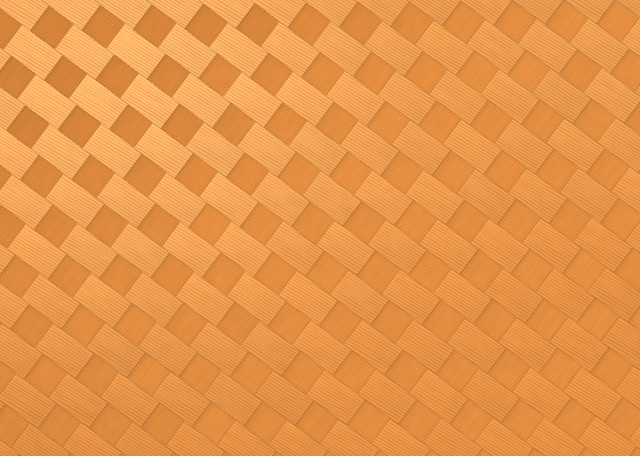
Write a WebGL 1 fragment shader that draws this texture.

```glsl
precision highp float;
// Woven wood-veneer strips: a slanted plain weave with grain and soft light from the upper left.

uniform vec2 u_resolution;

const vec2 ALONG = vec2(0.8, -0.6);     // direction of the long strips
const vec2 ACROSS = vec2(0.6, 0.8);     // direction of the crossing strips
const vec2 GAP_CENTER = vec2(0.5735, 0.509);
const float STRIP_WIDTH = 0.0688;
const float PERIOD = 0.179;             // one raised tile plus one gap
const float GAP_HALF = 0.0335;
const vec2 TILE_HALF = vec2(0.5 * PERIOD - GAP_HALF, 0.5 * STRIP_WIDTH);
const float GRAIN_SLOPE = 0.10;         // tile grain runs a little flatter than its edges

const vec3 TILE_PLAIN = vec3(0.875, 0.560, 0.270);
const vec3 TILE_LIT = vec3(0.965, 0.700, 0.415);
const vec3 TILE_PALE = vec3(0.890, 0.600, 0.315);
const vec3 GAP_PLAIN = vec3(0.885, 0.560, 0.260);
const vec3 GAP_DUSK = vec3(0.825, 0.515, 0.235);

float hash(vec2 p) {
  return fract(sin(dot(p, vec2(127.1, 311.7))) * 43758.5453);
}

float noise(vec2 p) {
  vec2 i = floor(p);
  vec2 f = fract(p);
  f = f * f * (3.0 - 2.0 * f);
  return mix(mix(hash(i), hash(i + vec2(1.0, 0.0)), f.x),
             mix(hash(i + vec2(0.0, 1.0)), hash(i + 1.0), f.x), f.y);
}

// Grain lines running along p.x, from 0 (light) to 1 (dark); fades when too fine.
float grain(vec2 p, float frequency, float seed, float pixel) {
  float bend = noise(vec2(p.x * 14.0 + seed, p.y * 30.0 + seed)) * 0.6;
  float wave = 0.5 + 0.5 * cos(6.28318 * (p.y * frequency + bend + seed));
  float strength = 0.45 + 0.55 * noise(vec2(p.x * 25.0, p.y * frequency) + seed);
  float visible = 1.0 - smoothstep(0.40, 0.90, frequency * pixel);
  return mix(0.36, pow(wave, 1.6) * strength, visible);
}

// Distance inside a box edge, positive inside.
float insideBox(vec2 p, vec2 halfSize) {
  vec2 d = halfSize - abs(p);
  return min(d.x, d.y);
}

vec3 tileColor(vec2 q, float seed, float glow, float paleness, float pixel) {
  vec3 color = mix(TILE_PLAIN, TILE_PALE, paleness);
  color = mix(color, TILE_LIT, glow);
  color *= 1.0 + 0.025 * (seed - 0.5);
  // Gentle crown: brighter toward the upper left end
  color *= 1.01 - 0.30 * q.x + 0.30 * q.y;
  vec2 slanted = vec2(q.x, q.y - GRAIN_SLOPE * q.x);
  float lines = grain(slanted, 152.0, seed * 17.0, pixel);
  color *= 1.05 - vec3(0.11, 0.17, 0.25) * lines;
  // Thin dark seam with a light rim just inside it
  float edge = insideBox(q, TILE_HALF);
  float rim = smoothstep(0.001, 0.003, edge) * (1.0 - smoothstep(0.003, 0.006, edge));
  color *= 1.0 + 0.03 * rim;
  return color * (1.0 - 0.11 * (1.0 - smoothstep(0.0, 0.001 + pixel, edge)));
}

vec3 gapColor(vec2 g, float seed, float dusk, float pixel) {
  vec3 color = mix(GAP_PLAIN, GAP_DUSK, dusk);
  color *= 1.0 + 0.025 * (seed - 0.5);
  float lines = grain(g.yx, 200.0, seed * 23.0, pixel);
  color *= 1.045 - vec3(0.11, 0.16, 0.22) * lines;
  // Thin shadow of the raised tiles, deepest beside the upper left one
  float edge = insideBox(g, vec2(GAP_HALF, TILE_HALF.y));
  color *= 1.0 - 0.08 * exp(-max(edge, 0.0) / 0.0022);
  return color * (1.0 - 0.08 * exp(-max(g.x + GAP_HALF, 0.0) / 0.0050));
}

void main() {
  float pixel = 1.0 / u_resolution.y;
  vec2 p = gl_FragCoord.xy * pixel;

  // Weave coordinates: each strip is offset by half a period
  vec2 w = vec2(dot(p - GAP_CENTER, ALONG), dot(p - GAP_CENTER, ACROSS));
  float row = floor(w.y / STRIP_WIDTH + 0.5);
  float t = w.x / PERIOD + 0.5 * mod(row, 2.0);
  float y = w.y - row * STRIP_WIDTH;
  vec2 tilePos = vec2((fract(t) - 0.5) * PERIOD, y);
  vec2 gapPos = vec2((fract(t + 0.5) - 0.5) * PERIOD, y);
  float tileSeed = hash(vec2(floor(t), row));
  float gapSeed = hash(vec2(floor(t + 0.5) + 40.0, row));

  // Broad lighting over the whole sheet
  vec2 fromLight = (p - vec2(0.25, 0.86)) * vec2(1.0, 1.25);
  float glow = exp(-2.4 * dot(fromLight, fromLight));
  float dusk = 1.0 - smoothstep(0.15, 0.95, 0.75 * p.x + 0.9 * (1.0 - p.y));
  float paleness = smoothstep(0.7, 1.4, p.x) * smoothstep(0.3, 0.9, p.y);

  vec3 tile = tileColor(tilePos, tileSeed, glow, paleness, pixel);
  vec3 gap = gapColor(gapPos, gapSeed, dusk, pixel);
  float raised = smoothstep(-0.7 * pixel, 0.7 * pixel, TILE_HALF.x - abs(tilePos.x));
  vec3 color = mix(gap, tile, raised);

  // Slight fall-off toward the lower left, and fine wood mottling
  color *= 1.0 - 0.03 * smoothstep(0.5, 0.0, p.y) * smoothstep(1.2, 0.0, p.x);
  color *= 0.99 + 0.02 * noise(w * 60.0);
  gl_FragColor = vec4(color, 1.0);
}
```
